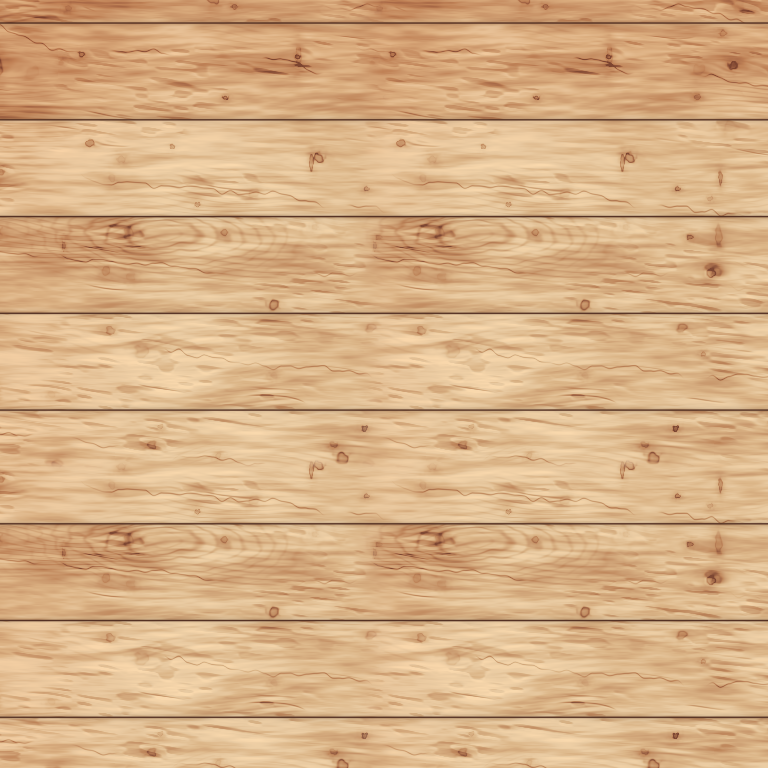
Write a WebGL 2 fragment shader that draws this texture.

```glsl
#version 300 es
precision highp float;
// Horizontal pine boards with knots, oval figure, torn grain and thin cracks.
// One procedural panel is laid two across and two down with feathered joins;
// stretched noise sets a shade index, which a six-step wood ramp colours.

uniform vec2 u_resolution;
out vec4 outColor;

// Layout, in canvas units with y running down
const vec2 PANEL_SHIFT = vec2(0.405, 0.400);
const vec2 PANEL_CUT = vec2(0.485, 0.604);
const vec2 PANEL_FEATHER = vec2(0.028, 0.008);
const float FIRST_SEAM = 0.030;
const float BOARD_PITCH = 0.126;
const float SEAM_HALF_WIDTH = 0.0009;

// Wood
const float BASE_SHADE = 4.65;
const float BOARD_SHADE[6] = float[6](-0.2, -0.3, 0.15, -0.35, 0.15, 0.1);
const float KNOT_CELL = 0.075;
const float KNOT_CHANCE = 0.6;
const float FIGURE_ROW = 2.0;
const vec2 FIGURE_CENTER = vec2(0.215, 0.302);
const float FIGURE_RINGS = 120.0;
const float SPLIT_WIDTH = 0.0010;
const vec3 SEAM_COLOR = vec3(0.32, 0.18, 0.13);
const vec3 RED_TINT = vec3(1.0, 0.94, 0.91);
const vec3 RAMP[6] = vec3[6](
  vec3(0.49, 0.28, 0.20), vec3(0.65, 0.42, 0.29), vec3(0.75, 0.53, 0.36),
  vec3(0.80, 0.62, 0.45), vec3(0.86, 0.71, 0.53), vec3(0.91, 0.79, 0.63));

float hash(vec2 p) {
  vec3 q = fract(p.xyx * 0.1031);
  q += dot(q, q.yzx + 33.33);
  return fract((q.x + q.y) * q.z);
}

float noise(vec2 p) {
  vec2 i = floor(p), f = fract(p);
  f = f * f * (3.0 - 2.0 * f);
  return mix(mix(hash(i), hash(i + vec2(1, 0)), f.x),
             mix(hash(i + vec2(0, 1)), hash(i + vec2(1, 1)), f.x), f.y);
}

float fbm(vec2 p) {
  float sum = 0.0, amp = 0.57;
  for (int i = 0; i < 3; i++) {
    sum += amp * noise(p);
    p = p * 2.03 + 17.0;
    amp *= 0.5;
  }
  return sum;
}

vec3 rampColor(float shade) {
  vec3 c = RAMP[0];
  for (int i = 1; i < 6; i++) c = mix(c, RAMP[i], clamp(shade - float(i - 1), 0.0, 1.0));
  return c * (1.0 + 0.05 * clamp(shade - 5.0, 0.0, 1.5));
}

// Open hairlines where sloped noise rises through its middle, lit below
float splits(vec2 q, vec2 freq, float slope) {
  vec2 p = vec2(q.x, q.y - slope * q.x) * freq;
  float n = noise(p);
  float rise = (noise(p + vec2(0.0, 0.05)) - n) / 0.05;
  float d = (n - 0.5) / max(rise, 0.05) / freq.y / SPLIT_WIDTH;
  return smoothstep(0.3, 0.8, rise) * (0.6 * exp(-pow(d - 2.2, 2.0)) - 2.3 * exp(-d * d));
}

// Short slanted dashes: dark nicks with pale chips beside them
float nicks(vec2 q, vec2 freq, float slope) {
  vec2 p = vec2(q.x, q.y - slope * q.x) * freq;
  float here = smoothstep(0.62, 0.8, noise(p));
  float above = smoothstep(0.62, 0.8, noise(p - vec2(0.0, 0.8)));
  return 0.6 * above - 1.5 * here;
}

// x: darkening by knots, y: push that bends the grain around them
vec2 knots(vec2 s, float row) {
  vec2 result = vec2(0.0);
  for (int k = -1; k <= 1; k++) {
    for (int layer = 0; layer < 2; layer++) {
      vec2 id = vec2(floor(s.x / KNOT_CELL) + float(k), row * 7.0 + float(layer) * 53.0 + 90.0);
      if (hash(id + 3.1) > KNOT_CHANCE) continue;
      vec2 center = vec2((id.x + hash(id)) * KNOT_CELL,
                         FIRST_SEAM + (row + 0.08 + 0.84 * hash(id + 11.7)) * BOARD_PITCH);
      float size = mix(0.0028, 0.0085, pow(hash(id + 23.3), 2.0));
      float strength = mix(0.1, 1.8, pow(hash(id + 31.9), 1.5));
      vec2 stretch = hash(id + 47.1) > 0.8 ? vec2(1.6, 0.5) : vec2(0.85, 1.0);
      vec2 d = s - center;
      float r = length(d * stretch) / size + 0.8 * (noise(d / size * 1.2 + id) - 0.5);
      float core = 1.0 - smoothstep(0.5, 1.2, r);
      float rim = exp(-pow((r - 0.9) / 0.25, 2.0));
      float smudge = exp(-0.2 * r * r) * (0.3 + 1.5 * noise(s * vec2(60.0, 260.0)));
      result.x += strength * (0.9 * core + 1.7 * rim) + 0.9 * smudge;
      vec2 e = d * vec2(0.35, 1.0) / size;
      result.y -= 0.45 * d.y * exp(-dot(e, e) / 6.0);
    }
  }
  return result;
}

vec3 wood(vec2 s) {
  float board = (s.y - FIRST_SEAM) / BOARD_PITCH;
  float row = floor(board), v = board - row;
  vec2 knot = knots(s, row);
  vec2 q = s + row * vec2(3.7, 1.9) + 20.0;
  q.y += knot.y + 0.014 * (noise(q * vec2(6.0, 14.0)) - 0.5);

  // Broad stain, growth bands and fine fibres
  float shade = BASE_SHADE + BOARD_SHADE[clamp(int(row) + 1, 0, 5)];
  shade += 2.6 * (fbm(q * vec2(4.5, 13.0)) - 0.5);
  shade += 2.6 * (fbm(q * vec2(9.0, 75.0)) - 0.5);
  shade += 3.0 * (fbm(q * vec2(22.0, 190.0)) - 0.5);
  float bands = 0.5 + 0.5 * cos(6.2832 * (q.y * 115.0 + 4.0 * noise(q * vec2(8.0, 20.0))));
  shade -= 0.8 * pow(bands, 4.0) * smoothstep(0.4, 0.7, noise(q * vec2(7.0, 22.0) + 60.0));

  // Nested ovals on the figured board
  vec2 f = (vec2(s.x, s.y + knot.y) - FIGURE_CENTER) * vec2(0.35, 1.0);
  float rings = FIGURE_RINGS * length(f) + 1.6 * noise(q * vec2(14.0, 35.0)) + 0.5 * noise(q * vec2(60.0, 140.0));
  float figure = pow(0.5 + 0.5 * cos(6.2832 * rings), 4.0) * exp(-dot(f, f) * 400.0);
  if (row == FIGURE_ROW) shade -= 1.5 * figure * smoothstep(0.004, 0.016, length(f));

  // Torn grain in patches: dense nicks and longer sparse splits
  float nickMask = smoothstep(0.42, 0.66, noise(q * vec2(9.0, 28.0) + 8.0));
  float splitMask = smoothstep(0.5, 0.64, noise(q * vec2(11.0, 26.0) + 31.0));
  shade += nickMask * nicks(q, vec2(38.0, 210.0), 0.13);
  shade += splitMask * splits(q, vec2(13.0, 58.0), 0.13);

  // One long broken crack per board
  float path = mix(0.35, 0.75, hash(vec2(row, 71.0))) + 0.8 * (s.x - 0.3)
             + 0.18 * (noise(vec2(s.x * 14.0, row)) - 0.5) + 0.06 * (noise(vec2(s.x * 90.0, row)) - 0.5);
  float crack = exp(-pow((v - path) * BOARD_PITCH / 0.0010, 2.0));
  shade -= 2.4 * crack * smoothstep(0.42, 0.6, noise(vec2(s.x * 16.0, row + 40.0)));

  // Redder, darker upper boards and left edge
  float top = 1.0 - smoothstep(0.05, 0.24, s.y);
  float left = 1.0 - smoothstep(0.0, 0.24, s.x);
  shade -= 0.75 * top + 0.8 * left * (0.7 + 0.6 * top) + knot.x;
  vec3 color = rampColor(shade) * mix(vec3(1.0), RED_TINT, clamp(top * 0.7 + left * 0.4, 0.0, 1.0));

  // Seam with soft shadow
  float edge = min(v, 1.0 - v) * BOARD_PITCH;
  float aa = 0.8 / u_resolution.y;
  color *= 1.0 - 0.14 * exp(-edge / 0.003);
  return mix(SEAM_COLOR, color, smoothstep(-aa, aa, edge - SEAM_HALF_WIDTH));
}

void main() {
  vec2 s = gl_FragCoord.xy / u_resolution;
  s.y = 1.0 - s.y;
  vec2 blend = smoothstep(PANEL_CUT - PANEL_FEATHER, PANEL_CUT + PANEL_FEATHER, s);
  vec3 color = vec3(0.0);
  for (int i = 0; i < 4; i++) {
    vec2 pick = vec2(i & 1, i >> 1);
    vec2 w = mix(1.0 - blend, blend, pick);
    if (w.x * w.y > 0.0) color += w.x * w.y * wood(s - pick * PANEL_SHIFT);
  }
  outColor = vec4(color, 1.0);
}
```
